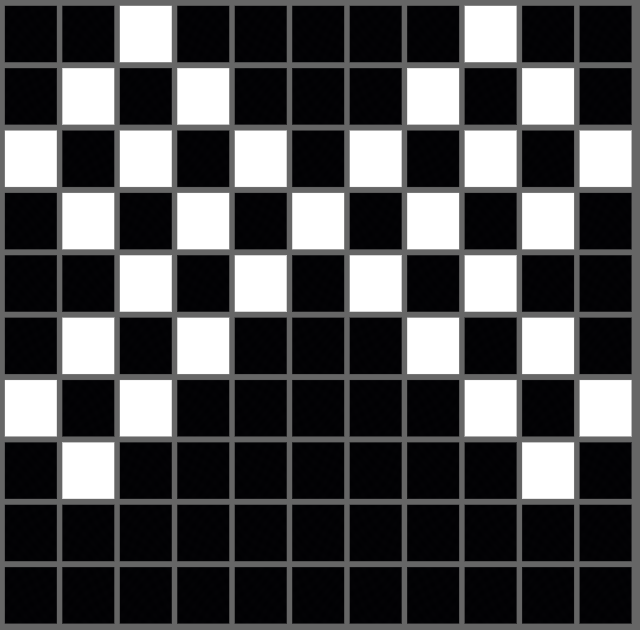
This pattern is drawn by a Shadertoy shader. Its source:

```glsl
// Grey-ruled grid of black tiles with a mirrored checkered motif of white tiles

// 1 where a tile is lit; column is counted outward from the centre, row from the top
float litTile(float column, float row) {
    float checker = mod(column + row, 2.0);
    bool band = abs(row - column) < 3.5 && abs(row + column - 7.0) < 4.5;
    bool notch = column - abs(row - 4.0) > 4.0;
    return band && !notch ? checker : 0.0;
}

// Signed distance to an axis-aligned box
float boxDistance(vec2 p, vec2 halfSize) {
    vec2 d = abs(p) - halfSize;
    return length(max(d, 0.0)) + min(max(d.x, d.y), 0.0);
}

// Barely visible woven grain
float weave(vec2 p) {
    return sin(p.x * 310.0 + 2.0 * sin(p.y * 47.0)) * sin(p.y * 270.0 + 2.0 * sin(p.x * 61.0));
}

void mainImage(out vec4 fragColor, in vec2 fragCoord) {
    vec2 uv = fragCoord / iResolution.xy;
    uv.y = 1.0 - uv.y;

    // Nearest tile of the 11 by 10 grid
    vec2 pitch = vec2(0.0898, 0.099);
    vec2 firstCentre = vec2(0.0482, 0.054);
    vec2 tile = clamp(round((uv - firstCentre) / pitch), vec2(0.0), vec2(10.0, 9.0));
    vec2 local = uv - firstCentre - tile * pitch;

    // Tile shape, measured in canvas heights
    vec2 aspect = vec2(iResolution.x / iResolution.y, 1.0);
    float d = boxDistance(local * aspect, vec2(0.0406, 0.0448) * aspect);
    float soft = max(0.0009, 0.7 / iResolution.y);
    float inside = 1.0 - smoothstep(-soft, soft, d);

    // Colours
    vec3 grout = vec3(0.4);
    vec3 black = vec3(0.008, 0.007, 0.016) + 0.004 * weave(uv);
    vec3 face = mix(black, vec3(1.0), litTile(abs(tile.x - 5.0), tile.y));
    fragColor = vec4(mix(grout, face, inside), 1.0);
}
```
